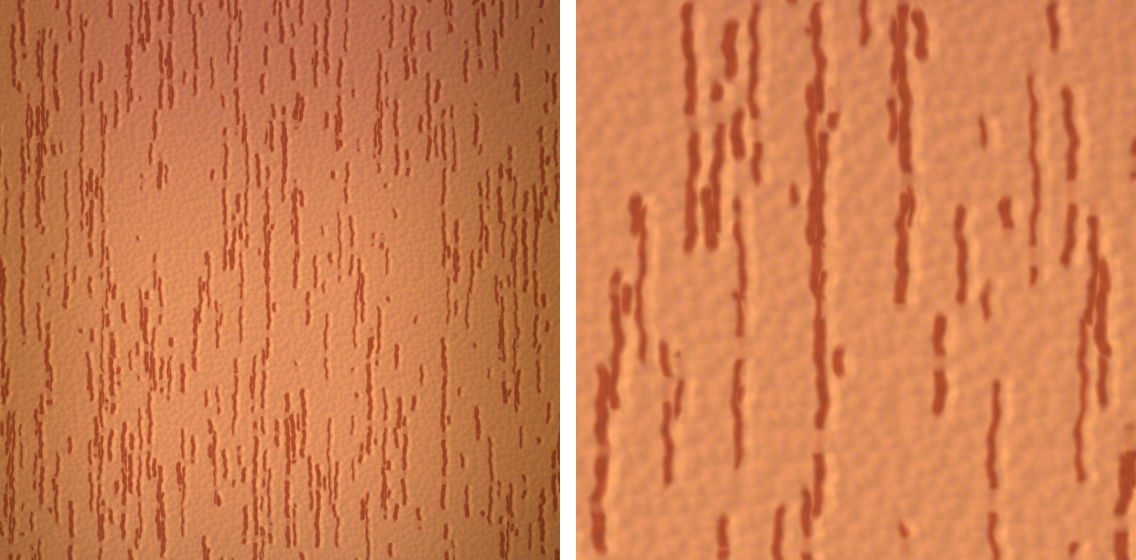
Left, the full canvas; right, a detail of the centre.
Give the GLSL for this texture, as a Shadertoy shader.

```glsl
// Scratched terracotta plaster: ragged vertical grooves under a warm lamp.
// Layers of jittered cells hold one groove each, from long cuts to pits;
// an offset copy lights the right rims, and cellular noise gives the grain.

#define DENSITY 0.46
#define COLUMN_WIDTH 0.055
#define LONGEST 0.42
#define SHORTEST 0.05
#define GROOVE_WIDTH 0.0036
#define EDGE_SOFTNESS 0.0022
#define WOBBLE 0.0015
#define RIM_OFFSET 0.0075
#define RIM_LIGHT 0.11
#define GRAIN_SCALE 95.0
#define GRAIN_LIGHT 0.065
#define TINT_NOISE 0.05

const int LAYERS = 6;
const vec3 GLOW = vec3(0.875, 0.555, 0.36);
const vec3 ROSE = vec3(0.71, 0.40, 0.31);
const vec3 OLIVE = vec3(0.62, 0.37, 0.18);
const vec3 GROOVE_SHADE = vec3(0.79, 0.54, 0.47);

vec2 hash2(vec2 p) {
    vec3 q = fract(p.xyx * vec3(0.1031, 0.1030, 0.0973));
    q += dot(q, q.yzx + 33.33);
    return fract((q.xx + q.yz) * q.zy);
}

// Rounded cellular bumps: high at the feature points
float bumps(vec2 p) {
    vec2 cell = floor(p), f = p - cell;
    float nearest = 2.0;
    for (int y = -1; y <= 1; y++)
    for (int x = -1; x <= 1; x++) {
        vec2 o = vec2(x, y);
        vec2 d = o + hash2(cell + o + 40.0) - f;
        nearest = min(nearest, dot(d, d));
    }
    return 1.0 - sqrt(nearest);
}

// Broad patches where grooves gather
float clusters(vec2 p) {
    return 0.5 + 0.28 * sin(p.x * 29.0 + 2.0 * sin(p.y * 4.0))
               + 0.22 * sin(p.y * 11.0 - p.x * 13.0 + 1.0);
}

// Depth of the deepest groove at p, 0 to 1
float grooves(vec2 p, float rough) {
    float depth = 0.0;
    for (int i = 0; i < LAYERS; i++) {
        float layer = float(i);
        float t = layer / float(LAYERS - 1);
        vec2 size = vec2(COLUMN_WIDTH, mix(LONGEST, SHORTEST, sqrt(t)));
        vec2 q = p / size + vec2(layer * 0.37 + 5.0, 9.0);
        q.y += hash2(vec2(floor(q.x), layer * 7.0 + 3.0)).x;
        vec2 cell = floor(q);
        vec2 local = (q - cell - 0.5) * size;
        vec2 shape = hash2(cell + layer * 19.0);
        vec2 kind = hash2(cell + layer * 31.0 + 70.0);

        vec2 middle = p - local;
        float present = step(kind.x, DENSITY * (0.35 + 1.3 * clusters(middle)));

        // Wandering centre line and ragged, tapered width
        float seed = 40.0 * kind.y;
        float wave = sin(p.y * 43.0 + seed) + 0.6 * sin(p.y * 127.0 + seed * 2.3)
                   + 0.4 * sin(p.y * 310.0 + seed * 3.1);
        float x = local.x - (shape.x - 0.5) * 0.5 * size.x - WOBBLE * wave;
        float inside = size.y * mix(0.17, 0.48, shape.y) - abs(local.y);
        float taper = smoothstep(0.0, 0.009, inside);
        float width = GROOVE_WIDTH * mix(0.55, 1.15, kind.y)
                    * (0.55 + 0.75 * rough) * (0.45 + 0.55 * taper);
        float line = 1.0 - smoothstep(-EDGE_SOFTNESS, EDGE_SOFTNESS, abs(x) - width);

        // Occasional shallow gaps along the cut
        float gaps = sin(p.y * 71.0 + seed * 4.0) + sin(p.y * 163.0 + seed);
        line *= mix(0.25, 1.0, smoothstep(-1.6, -0.9, gaps));
        depth = max(depth, present * taper * line);
    }
    return depth;
}

// Lamp glow, rosy towards the top and olive at the sides
vec3 lampColor(vec2 uv) {
    float top = smoothstep(0.45, 1.05, uv.y);
    float left = smoothstep(0.30, -0.08, uv.x);
    float right = smoothstep(0.60, 1.04, uv.x);
    float bottom = smoothstep(0.25, -0.15, uv.y);
    vec3 color = mix(GLOW, ROSE, 0.85 * top);
    color = mix(color, OLIVE, 0.75 * left + 0.90 * right * (1.0 - 0.35 * top));
    color *= 1.0 - 0.14 * bottom - 0.14 * top * right;
    return color;
}

void mainImage(out vec4 fragColor, in vec2 fragCoord) {
    vec2 uv = fragCoord / iResolution.xy;
    vec2 p = fragCoord / iResolution.y;

    // Side-lit grain
    vec2 g = p * GRAIN_SCALE;
    float left = bumps(g - vec2(0.22, -0.12));
    float right = bumps(g + vec2(0.22, -0.12));
    float rough = 0.5 * (left + right);
    float tint = bumps(p * 210.0 + 17.0) - 0.55;

    float depth = grooves(p, rough);
    float rim = max(grooves(p - vec2(RIM_OFFSET, 0.0), rough) - depth, 0.0);

    vec3 color = lampColor(uv);
    color *= 1.0 + GRAIN_LIGHT * (right - left) * 1.6;
    color += TINT_NOISE * tint * vec3(0.5, 0.6, -0.8);
    color *= mix(vec3(1.0), GROOVE_SHADE, depth);
    color += RIM_LIGHT * rim * color * vec3(0.8, 1.1, 0.9);
    fragColor = vec4(clamp(color, 0.0, 1.0), 1.0);
}
```
